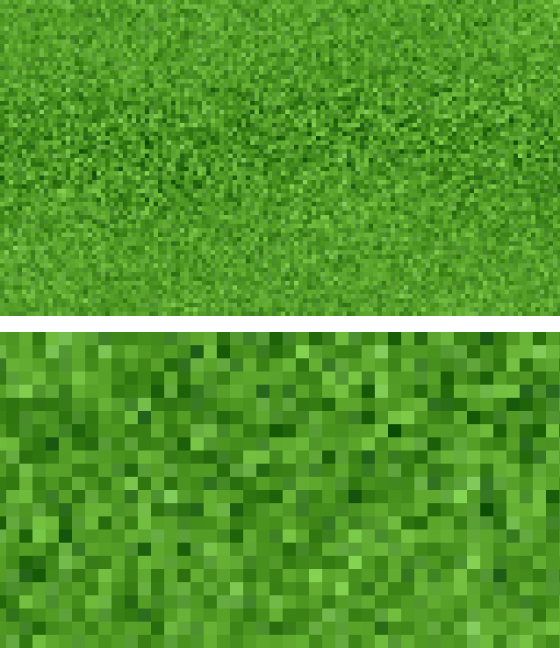
Top, the full canvas; bottom, a detail of the centre.
A WebGL 2 fragment shader for this texture:

```glsl
#version 300 es
precision highp float;
// Blocky grass: a grid of square tiles, 72 rows high, each in one flat green.
// Tile tone = random grain + cellular clumps + sine drift, and a darker,
// higher-contrast band lies across the middle. A ramp turns tone into colour.
uniform vec2 u_resolution;
out vec4 fragColor;

const float ROWS = 72.0;

// Integer hash of a lattice point and a seed, giving three values in 0..1
vec3 hash3(vec2 point, uint seed) {
  uvec3 v = uvec3(uvec2(ivec2(point) + 4096), seed);
  v = v * 1664525u + 1013904223u;
  v.x += v.y * v.z; v.y += v.z * v.x; v.z += v.x * v.y;
  v ^= v >> 16u;
  v.x += v.y * v.z; v.y += v.z * v.x; v.z += v.x * v.y;
  return vec3(v >> 8u) / 16777216.0;
}

// Cellular noise: distance to the nearest scattered point
float cellular(vec2 p, uint seed) {
  vec2 base = floor(p);
  float nearest = 2.0;
  for (int y = -1; y <= 1; y++) {
    for (int x = -1; x <= 1; x++) {
      vec2 cell = base + vec2(x, y);
      nearest = min(nearest, distance(p, cell + hash3(cell, seed).xy));
    }
  }
  return nearest;
}

// Slow, uneven drift from layered sines
float drift(vec2 p) {
  return (sin(p.x * 5.0 + 2.0 * sin(p.y * 4.0)) + sin(p.y * 9.0 - p.x * 7.0)) * 0.5;
}

// Strength of the deep band across the middle
float middleBand(vec2 p) {
  float offset = (p.y - 0.54 + 0.03 * sin(p.x * 4.0)) / 0.2;
  return exp(-offset * offset);
}

// Dark to bright green; pale tiles lean towards grey-green
vec3 grassRamp(float tone, float pale) {
  float t = (tone - 0.41) / 0.33;
  vec3 green = vec3(0.14 + 0.3 * t, tone, 0.04 + 0.12 * t + 0.08 * t * t);
  return clamp(green + pale * vec3(0.02, 0.0, 0.07), 0.0, 1.0);
}

// Flat colour of one tile
vec3 tileColor(vec2 tile) {
  vec2 p = (tile + 0.5) / ROWS;
  float band = middleBand(p);
  float grain = dot(hash3(tile, 1u), vec3(1.0)) - 1.5;
  float clump = cellular(tile * vec2(0.3, 0.38), 2u) - 0.45;
  float tone = 0.615 - 0.05 * band + 0.012 * drift(p);
  tone += grain * mix(0.125, 0.21, band) - clump * 0.11;
  float pale = smoothstep(0.6, 0.95, hash3(tile, 3u).x);
  return grassRamp(clamp(tone, 0.3, 0.83), pale);
}

void main() {
  // Blend the four tiles round the nearest corner over one pixel of width
  float pixel = ROWS / u_resolution.y;
  vec2 p = gl_FragCoord.xy * pixel;
  vec2 corner = floor(p + 0.5);
  vec2 k = clamp((p - corner) / pixel + 0.5, 0.0, 1.0);
  vec3 below = mix(tileColor(corner - 1.0), tileColor(corner - vec2(0.0, 1.0)), k.x);
  vec3 above = mix(tileColor(corner - vec2(1.0, 0.0)), tileColor(corner), k.x);
  fragColor = vec4(mix(below, above, k.y), 1.0);
}
```
